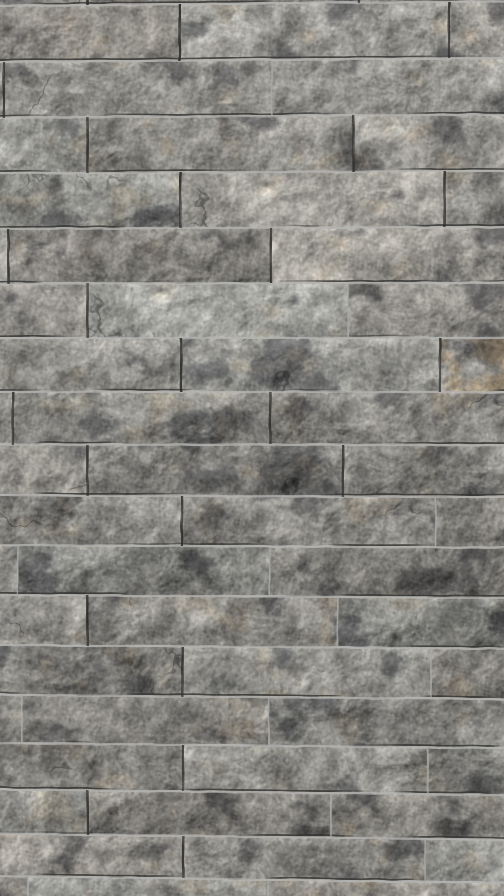
Reproduce this texture procedurally as a Shadertoy shader.

```glsl
// Split-face grey stone cladding: long staggered blocks with thin pale and dark joints.

float hash(vec2 p) {
    vec3 q = fract(vec3(p.xyx) * 0.1031);
    q += dot(q, q.yzx + 33.33);
    return fract((q.x + q.y) * q.z);
}

float noise(vec2 p) {
    vec2 i = floor(p), f = fract(p);
    f = f * f * (3.0 - 2.0 * f);
    return mix(mix(hash(i), hash(i + vec2(1, 0)), f.x),
               mix(hash(i + vec2(0, 1)), hash(i + vec2(1, 1)), f.x), f.y);
}

float fbm(vec2 p) {
    float sum = 0.0, amp = 0.5;
    for (int i = 0; i < 5; i++) {
        sum += amp * noise(p);
        p = mat2(1.75, 0.97, -0.97, 1.75) * p + 17.3;
        amp *= 0.53;
    }
    return sum;
}

// Top of a course; courses get shallower towards the bottom.
float courseTop(float k) {
    return 3.0 + 48.3 * k - 0.0143 * k * k * k - 4.0 * exp(-(k - 11.0) * (k - 11.0) / 6.0);
}

// First joint of a course: a three-step stagger, irregular in the last courses.
float firstJoint(float k) {
    int step3 = (int(k) + 3) % 3;
    if (k > 13.5) step3 = int[4](0, 2, 0, 1)[int(k) - 14];
    return step3 == 0 ? 154.0 + 0.2 * k : step3 == 1 ? 2.0 + 1.3 * k : 75.0;
}

// Rough broken face of a stone.
float relief(vec2 p) {
    vec2 warp = vec2(noise(p / 31.0), noise(p / 27.0 + 40.0)) * 14.0;
    float ridge = abs(noise((p + warp) / vec2(22.0, 21.0)) - 0.5);
    return fbm((p + warp) / 33.0) - 0.4 * ridge;
}

void mainImage(out vec4 fragColor, in vec2 fragCoord) {
    // Wall units: 768 per canvas height, y running down
    float px = 768.0 / iResolution.y;
    vec2 p = vec2(fragCoord.x, iResolution.y - fragCoord.y) * px;

    // Slight lean of the courses and uneven cut edges
    vec2 q = p;
    q.y -= (p.x / 432.0 - 0.5) * (10.0 * p.y / 768.0 - 4.0);
    q += 0.9 * (vec2(noise(p / 11.0), noise(p / 14.0 + 9.0)) - 0.5);

    // Course and stone under this point
    float row = -1.0;
    for (int k = 0; k < 18; k++)
        if (q.y >= courseTop(float(k))) row = float(k);
    float width = 231.0 - 1.5 * row;
    float along = (q.x - firstJoint(row)) / width;
    float column = floor(along), joint = floor(along + 0.5);
    float above = q.y - courseTop(row), below = courseTop(row + 1.0) - q.y;
    float bedDist = min(above, below);
    float sideDist = abs(along - joint) * width;
    vec2 id = vec2(column, row) + 5.0;
    vec2 s = p + 300.0 * vec2(hash(id), hash(id + 21.0));

    // Stone face: tint, lit relief, mottling, grain
    float light = 0.56 - 0.06 * p.y / 768.0 + 0.11 * (hash(id * 3.7) - 0.5);
    light += 1.05 * (relief(s + vec2(1.3, 1.6)) - relief(s));
    light += 0.3 * (fbm(s / 12.0) - 0.49);
    light += 0.24 * (fbm(s / 42.0 + 31.0) - 0.49);
    light += 0.12 * (noise(mat2(0.84, 0.54, -0.54, 0.84) * p / 2.3) - 0.5);
    light += 0.03 * (below - above) / (below + above);
    vec3 color = light * mix(vec3(0.995, 0.995, 0.965), vec3(1.015, 0.993, 0.95), hash(id + 63.0));

    // Scattered dark smudges, faint warm stains and one ochre stone
    float smudge = smoothstep(0.57, 0.72, fbm(s / vec2(42.0, 34.0) + 70.0));
    color *= 1.0 - smudge * vec3(0.31, 0.305, 0.285);
    float stain = 0.3 * smoothstep(0.62, 0.8, fbm(s / 30.0 + 130.0));
    if (row == 6.0 && column == 1.0) stain = smoothstep(0.3, 0.65, fbm(s / 20.0));
    color *= mix(vec3(1), vec3(1.13, 1.03, 0.89), stain);

    // Hairline cracks
    float crack = abs(fbm(s / 55.0 + 210.0) - 0.5) * 55.0;
    float crackMask = smoothstep(0.78, 0.9, noise(s / 34.0 + 88.0));
    color *= 1.0 - 0.25 * crackMask * (1.0 - smoothstep(0.2, 0.7 + 0.3 * px, crack));

    // Dusty rims
    float rim = exp(-min(bedDist, sideDist) / 3.0);
    color += 0.08 * rim * noise(p / 6.0);

    // Bed joints: pale mortar with broken dark gaps
    float pale = 1.0 - smoothstep(1.0 - 0.5 * px, 1.0 + 0.5 * px, bedDist);
    color = mix(color, vec3(0.7, 0.7, 0.69), pale * (0.6 + 0.4 * noise(p / vec2(25.0, 9.0))));
    float gapMask = smoothstep(0.32, 0.55, noise(vec2(p.x / 65.0, row * 7.3 + 2.0)) - 0.14 * p.y / 768.0);
    float gap = 1.0 - smoothstep(0.7 - 0.5 * px, 0.7 + 0.5 * px, abs(below - 1.8));
    color = mix(color, vec3(0.2, 0.2, 0.19), 0.8 * gap * gapMask);

    // Upright joints: nearly all open above, mostly filled with mortar below
    float open = step(row < 8.5 ? 0.08 : 0.6, hash(vec2(joint + 11.0, row + 4.0)));
    float halfWidth = 0.7 + 0.35 * open;
    float upright = 1.0 - smoothstep(halfWidth - 0.5 * px, halfWidth + 0.5 * px, sideDist);
    vec3 fill = mix(vec3(0.66, 0.66, 0.65), vec3(0.17, 0.17, 0.16), open);
    color = mix(color, fill, upright * (0.6 + 0.35 * noise(p / 13.0)));

    fragColor = vec4(clamp(color, 0.0, 1.0), 1.0);
}
```
